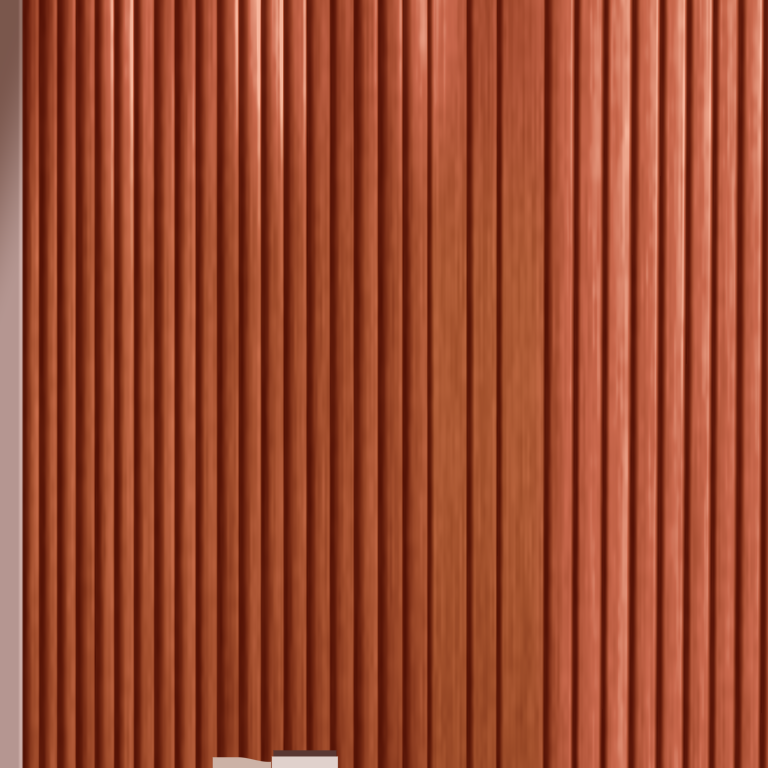
Reproduce this texture procedurally as a WebGL 1 fragment shader.

```glsl
precision highp float;
// Reddish wooden slat wall of uneven vertical battens, lit by spots from above.
uniform vec2 u_resolution;

float hash(vec2 p) {
  p = fract(p * vec2(0.1031, 0.1137));
  p += dot(p, p.yx + 33.33);
  return fract((p.x + p.y) * p.x * 7.31);
}

float noise(vec2 p) {
  vec2 i = floor(p), f = fract(p);
  f = f * f * (3.0 - 2.0 * f);
  return mix(mix(hash(i), hash(i + vec2(1, 0)), f.x),
             mix(hash(i + vec2(0, 1)), hash(i + vec2(1, 1)), f.x), f.y);
}

// Slat count at distance x when slat widths start at a and change by 2b each.
float slatCount(float x, float a, float b) {
  return (sqrt(max(a * a + 4.0 * b * x, 0.0)) - a) / (2.0 * b);
}

// Returns slat index, distance from its left edge, and its width.
vec3 slatAt(float x) {
  if (x > 0.557 && x < 0.71) {
    if (x < 0.609) return vec3(20.0, x - 0.557, 0.052);
    if (x < 0.648) return vec3(21.0, x - 0.609, 0.039);
    return vec3(22.0, x - 0.648, 0.062);
  }
  bool right = x >= 0.71;
  float start = right ? 0.71 : 0.029;
  float a = right ? 0.0389 : 0.0229;
  float b = right ? -0.00043 : 0.00026;
  float n = slatCount(x - start, a, b);
  float width = a + 2.0 * b * n;
  return vec3(floor(n) + (right ? 30.0 : 0.0), fract(n) * width, width);
}

// Tone 0 is a deep groove, 3 a bright face, 4 a glint.
vec3 woodRamp(float t) {
  vec3 c = mix(vec3(0.33, 0.07, 0.02), vec3(0.49, 0.18, 0.09), clamp(t, 0.0, 1.0));
  c = mix(c, vec3(0.64, 0.30, 0.18), clamp(t - 1.0, 0.0, 1.0));
  c = mix(c, vec3(0.79, 0.42, 0.30), clamp(t - 2.0, 0.0, 1.0));
  return mix(c, vec3(0.97, 0.74, 0.62), clamp(t - 3.0, 0.0, 1.0));
}

// Pool of light hanging from the top edge.
float pool(vec2 p, float x, vec2 size) {
  vec2 d = (p - vec2(x, 1.0)) / size;
  return exp(-dot(d, d));
}

float box(vec2 p, vec2 center, vec2 halfSize) {
  vec2 d = abs(p - center) - halfSize;
  return 1.0 - smoothstep(-0.001, 0.001, max(d.x, d.y));
}

void main() {
  vec2 p = gl_FragCoord.xy / u_resolution;
  float lean = (p.y - 0.5) * 0.005 * smoothstep(0.55, 0.9, p.x);
  vec3 slat = slatAt(p.x - lean);
  float seed = hash(vec2(slat.x * 7.0 + 3.0, 11.0));
  float seed2 = hash(vec2(slat.x * 5.0 + 1.0, 29.0));
  float fromLeft = slat.y, fromRight = slat.z - slat.y;
  float side = smoothstep(0.68, 0.75, p.x);
  float wide = step(19.5, slat.x) * step(slat.x, 22.5);

  // Spot lights and the broad falloff down the wall
  float light = 1.3 * pool(p, 0.35, vec2(0.06, 0.2))
              + 1.1 * pool(p, 0.555, vec2(0.045, 0.2))
              + 0.7 * pool(p, 0.17, vec2(0.06, 0.22))
              + 0.5 * pool(p, 0.9, vec2(0.2, 0.6))
              - 0.9 * pool(p, 0.04, vec2(0.06, 0.2))
              - 0.6 * pool(p, 0.235, vec2(0.025, 0.15))
              - 0.3 * pool(p, 0.64, vec2(0.05, 0.25));
  light -= 0.35 * (1.0 - smoothstep(0.0, 0.4, p.y)) * (1.0 - side);

  // Face of each slat, with streaky grain and a lighter right half
  float grain = noise(vec2(p.x * 330.0, p.y * 9.0 + seed * 50.0)) - 0.5;
  grain += 0.6 * (noise(vec2(p.x * 190.0, p.y * 45.0 + seed * 80.0)) - 0.5);
  float face = 2.0 + 0.6 * side + 0.6 * (seed - 0.5) + 0.5 * grain + light;
  face += 0.5 * (smoothstep(0.3, 0.75, fromLeft / slat.z) - 0.4) * (1.0 - wide);

  // Shadowed groove on the left, quick turn into shade on the right
  float shade = mix(0.014, 0.010, max(side, wide)) + 0.003 * (seed2 - 0.5);
  float body = smoothstep(0.002, shade, fromLeft)
             * smoothstep(0.0, mix(0.003, 0.006, side), fromRight);
  float groove = 0.1 + 0.3 * max(light, 0.0) + 0.25 * grain;
  float tone = mix(groove, face, body);

  // Thin glint along the right arris of some slats
  float glint = smoothstep(0.004, 0.0, abs(fromRight - 0.004));
  tone += glint * step(0.35, seed2) * (0.35 + 0.5 * max(light, 0.0)) * (0.4 + p.y);

  vec3 color = woodRamp(tone);
  float brown = (1.0 - side) * smoothstep(0.95, 0.6, p.y) * (0.6 + 0.4 * wide);
  color *= mix(vec3(1.0, 0.97, 1.0), vec3(0.99, 1.04, 0.94), brown);

  // Plain plaster strip with a pale corner line
  vec3 plaster = mix(vec3(0.71, 0.59, 0.57), vec3(0.48, 0.34, 0.30),
                     smoothstep(0.6, 0.95, p.y + 3.0 * (0.015 - p.x)));
  plaster += 0.1 * smoothstep(0.004, 0.0, abs(p.x - 0.027));
  color = mix(plaster, color, smoothstep(0.028, 0.031, p.x));

  // Two pale fittings at the foot of the wall
  float slope = 0.006 * smoothstep(0.31, 0.35, p.x);
  color = mix(color, vec3(0.80, 0.70, 0.65), box(p + vec2(0.0, slope), vec2(0.315, 0.0), vec2(0.038, 0.014)));
  color = mix(color, vec3(0.35, 0.22, 0.20), box(p, vec2(0.397, 0.01), vec2(0.041, 0.013)));
  color = mix(color, vec3(0.88, 0.82, 0.80), box(p, vec2(0.397, 0.0), vec2(0.043, 0.015)));

  gl_FragColor = vec4(clamp(color, 0.0, 1.0), 1.0);
}
```
